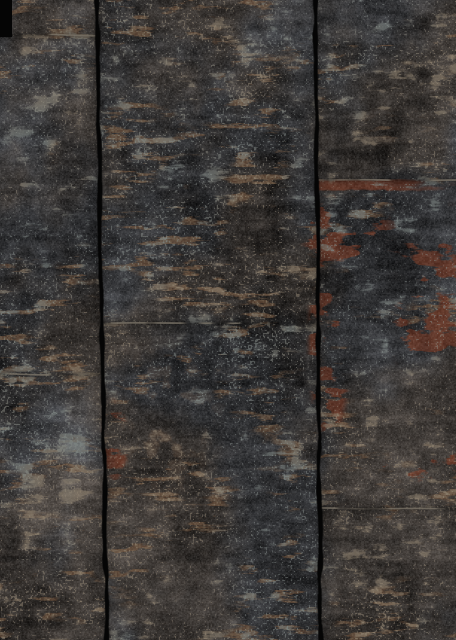
A WebGL 2 fragment shader for this texture:

```glsl
#version 300 es
precision highp float;
// Weathered dark metal sheets: three columns split by ragged black gaps and thin
// worn joints. Layered value noise gives the broad tone, grain, horizontal scuffs,
// pale chipped paint and patches of rust.
uniform vec2 u_resolution;
out vec4 fragColor;

float hash(vec2 cell) {
    uvec2 k = uvec2(ivec2(cell)) * uvec2(1597u, 3571u);
    uint h = (k.x ^ (k.y << 8)) * 747796u + k.y;
    h = (h ^ (h >> 15)) * 277803u;
    h = (h ^ (h >> 13)) * 60493u;
    return float((h ^ (h >> 16)) & 65535u) / 65535.0;
}

float noise(vec2 p) {
    vec2 i = floor(p), f = fract(p);
    f = f * f * (3.0 - 2.0 * f);
    return mix(mix(hash(i), hash(i + vec2(1, 0)), f.x),
               mix(hash(i + vec2(0, 1)), hash(i + vec2(1, 1)), f.x), f.y);
}

float fbm(vec2 p) {
    float sum = 0.0, amp = 0.5;
    for (int i = 0; i < 5; i++) {
        sum += amp * noise(p);
        p = mat2(2.03, 0.12, -0.12, 2.03) * p + 17.3;
        amp *= 0.5;
    }
    return sum / 0.97;
}

// Soft elliptical region, 1 at its centre
float blob(vec2 p, vec2 centre, vec2 radius) {
    vec2 d = (p - centre) / radius;
    return exp(-dot(d, d));
}

// Distance to a slightly wavy horizontal joint
float joint(vec2 p, float y) {
    return abs(p.y - y - 0.004 * (noise(vec2(p.x * 14.0, y * 90.0)) - 0.5));
}

void main() {
    vec2 p = gl_FragCoord.xy / u_resolution.y;
    float px = 1.0 / u_resolution.y;

    // Column gaps and joints
    float wobble = 0.005 * (fbm(vec2(3.0, p.y * 22.0)) - 0.5);
    float gapA = p.x - mix(0.167, 0.151, p.y) - wobble;
    float gapB = p.x - mix(0.501, 0.493, p.y) + wobble;
    float column = step(0.0, gapA) + step(0.0, gapB);
    float gap = min(abs(gapA), abs(gapB));
    float seam = column < 0.5 ? min(joint(p, 0.415), joint(p, 0.945))
               : column < 1.5 ? joint(p, 0.495)
               : min(joint(p, 0.718), joint(p, 0.205));

    // Noise layers, offset per column so sheets differ
    vec2 s = p + column * vec2(3.7, 5.1);
    float broad = fbm(s * vec2(7.0, 5.0));
    float brushed = fbm(s * vec2(18.0, 110.0));
    float mottle = fbm(s * 48.0 + 9.0);
    float grain = noise(s * 430.0);
    float fine = hash(floor(p * 512.0));
    float streak = fbm(s * vec2(26.0, 125.0) + 31.0);
    float patches = fbm(s * vec2(10.0, 17.0) + 63.0);

    // Dark sheet with lighter and bluish areas
    float tone = 0.215 + 0.20 * (broad - 0.5) + 0.13 * (brushed - 0.5) + 0.17 * (mottle - 0.5);
    tone += 0.075 * blob(p, vec2(0.08, 0.26), vec2(0.11, 0.12));
    tone += 0.035 * blob(p, vec2(0.60, 0.38), vec2(0.09, 0.17));
    tone -= 0.055 * blob(p, vec2(0.435, 0.72), vec2(0.022, 0.22));
    float cool = smoothstep(0.42, 0.66, fbm(s * 6.0 + 80.0));
    vec3 color = tone * mix(vec3(1.07, 0.99, 0.93), vec3(0.98, 1.0, 1.05), cool);
    color += 0.085 * (grain - 0.5) + 0.05 * (fine - 0.5);

    // Brown and ochre scuffs
    float scuff = smoothstep(0.56, 0.70, streak) * smoothstep(0.46, 0.64, patches);
    scuff += 0.8 * smoothstep(0.52, 0.65, streak) * blob(p, vec2(0.62, 0.80), vec2(0.04, 0.018));
    scuff += 0.5 * smoothstep(0.50, 0.68, mottle) * blob(p, vec2(0.26, 0.34), vec2(0.07, 0.10));
    vec3 ochre = mix(vec3(0.38, 0.27, 0.20), vec3(0.53, 0.44, 0.34), grain);
    color = mix(color, ochre, 0.72 * min(scuff, 1.0));

    // Rust on the right sheet, a strip below its joint and stray spots
    float flake = fbm(s * vec2(17.0, 36.0) + 11.0) + 0.16 * (brushed - 0.5);
    float zone = blob(p, vec2(0.515, 0.47), vec2(0.025, 0.12))
               + blob(p, vec2(0.70, 0.52), vec2(0.065, 0.11))
               + 0.8 * blob(p, vec2(0.66, 0.28), vec2(0.07, 0.025))
               + 0.6 * blob(p, vec2(0.54, 0.64), vec2(0.06, 0.05))
               + 0.6 * blob(p, vec2(0.54, 0.09), vec2(0.035, 0.06))
               + 0.5 * blob(p, vec2(0.18, 0.31), vec2(0.02, 0.06));
    float rust = smoothstep(0.62, 0.68, flake + 0.19 * min(zone, 1.0) - 0.04);
    rust *= smoothstep(0.08, 0.3, zone);
    float strip = smoothstep(0.010, 0.006, abs(p.y - 0.711 + 0.006 * (mottle - 0.5)));
    rust = max(rust, strip * step(1.5, column) * smoothstep(0.70, 0.62, p.x + 0.1 * (streak - 0.5)));
    vec3 rustColor = mix(vec3(0.32, 0.17, 0.13), vec3(0.50, 0.28, 0.20), mottle);
    color = mix(color, rustColor + 0.09 * (grain - 0.5), 0.85 * rust);

    // Pale chips: sparse specks everywhere, denser in worn areas and along edges
    float worn = blob(p, vec2(0.07, 0.83), vec2(0.07, 0.07))
               + blob(p, vec2(0.42, 0.46), vec2(0.07, 0.04))
               + 0.7 * blob(p, vec2(0.08, 0.29), vec2(0.10, 0.08))
               + 0.5 * exp(-gap * 90.0) + 0.4 * exp(-seam * 90.0);
    float density = 0.10 * worn + 0.32 * (patches - 0.5) + 0.22 * (mottle - 0.5);
    float specks = smoothstep(0.80, 0.96, grain + density);
    float chips = smoothstep(0.60, 0.72, streak * 0.5 + mottle * 0.5 + 0.09 * worn);
    vec3 pale = mix(vec3(0.54, 0.49, 0.42), vec3(0.48, 0.51, 0.50), cool);
    color = mix(color, pale, clamp(0.50 * specks + 0.6 * chips, 0.0, 0.85));

    // Joint highlight with its shadow, then the black gaps
    float wear = smoothstep(0.30, 0.65, noise(s * vec2(45.0, 3.0)));
    color *= 1.0 - 0.35 * exp(-seam * 220.0);
    color = mix(color, vec3(0.50, 0.47, 0.42), 0.75 * wear * smoothstep(0.0022, 0.0004, seam));
    color *= 1.0 - 0.3 * exp(-gap * 130.0);
    float width = 0.0022 + 0.0022 * noise(vec2(p.y * 34.0, 7.0));
    float opening = smoothstep(width + px, width - px, gap);
    vec2 notch = step(vec2(p.x, 0.942), vec2(0.018, p.y));
    color = mix(color, vec3(0.02), max(opening, notch.x * notch.y));

    fragColor = vec4(clamp(color, 0.0, 1.0), 1.0);
}
```
